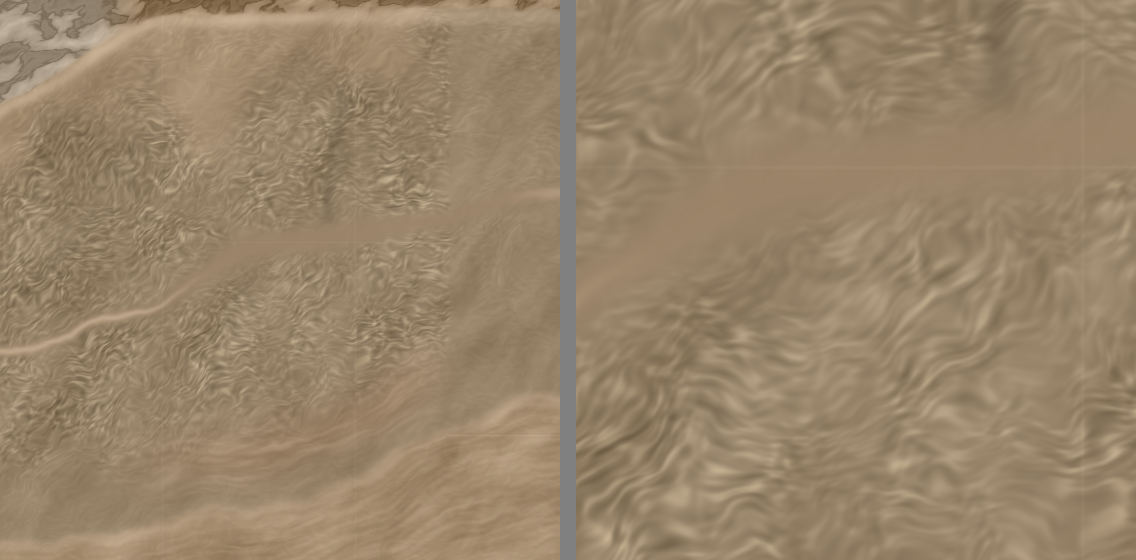
Left, the full canvas; right, a detail of the centre.
A three.js fragment shader for this texture:

```glsl
varying vec2 vUv;

#define OLIVE vec3(0.580, 0.505, 0.400)
#define TAN vec3(0.645, 0.545, 0.430)
#define RUST vec3(0.640, 0.525, 0.415)
#define PALE vec3(0.830, 0.735, 0.625)
#define SHADE vec3(0.440, 0.375, 0.300)
#define ROCK vec3(0.635, 0.580, 0.505)
#define GRAIN_SIZE vec2(52.0, 125.0)
#define GRAIN_CONTRAST 0.14
#define SEAM_X 0.803

vec2 gradientAt(vec2 cell) {
  float h = fract(sin(dot(cell, vec2(127.1, 311.7))) * 43758.55);
  return vec2(cos(6.2832 * h), sin(6.2832 * h));
}

// Gradient noise, roughly -1 to 1
float noise(vec2 p) {
  vec2 i = floor(p), f = fract(p);
  vec2 u = f * f * f * (f * (f * 6.0 - 15.0) + 10.0);
  vec2 e = vec2(1.0, 0.0);
  float a = dot(gradientAt(i), f);
  float b = dot(gradientAt(i + e.xy), f - e.xy);
  float c = dot(gradientAt(i + e.yx), f - e.yx);
  float d = dot(gradientAt(i + e.xx), f - e.xx);
  return 1.4 * mix(mix(a, b, u.x), mix(c, d, u.x), u.y);
}

float fbm(vec2 p) {
  float sum = 0.0, amp = 0.5;
  for (int k = 0; k < 4; k++) {
    sum += amp * noise(p);
    p = mat2(1.6, 1.2, -1.2, 1.6) * p + 7.3;
    amp *= 0.5;
  }
  return sum;
}

vec2 turn(vec2 p, float a) {
  return vec2(cos(a) * p.x + sin(a) * p.y, cos(a) * p.y - sin(a) * p.x);
}

float bell(float d, float width) { return exp(-d * d / (width * width)); }

// Heights of the three long landforms across the canvas
float crestLine(float x) {
  return 0.79 + 0.18 * smoothstep(-0.07, 0.32, x) + 0.012 * smoothstep(0.45, 0.65, x);
}
float valleyLine(float x) {
  return 0.37 + 0.07 * smoothstep(0.0, 0.25, x) + 0.12 * smoothstep(0.24, 0.46, x)
       + 0.10 * smoothstep(0.42, 1.1, x);
}
float footLine(float x) {
  return 0.03 + 0.06 * smoothstep(0.0, 0.45, x) + 0.20 * smoothstep(0.42, 1.0, x);
}

// Fine bright wrinkles elongated along the given direction
float wrinkles(vec2 p, float angle) {
  vec2 q = turn(p, angle) * GRAIN_SIZE;
  return 0.65 * noise(q) + 0.45 * noise(q * 1.7 + 31.0);
}

float gully(vec2 p, vec2 a, vec2 b, float width) {
  vec2 s = b - a;
  float t = clamp(dot(p - a, s) / dot(s, s), 0.0, 1.0);
  return bell(length(p - a - s * t), width);
}

void main() {
  vec2 p = vUv;
  vec2 warp = vec2(fbm(p * 7.0), fbm(p * 7.0 + 19.0));
  vec2 w = p + 0.035 * warp;
  float crest = p.y - crestLine(p.x) + 0.02 * warp.x;
  float valley = p.y - valleyLine(p.x) + 0.025 * warp.y;
  float foot = p.y - footLine(p.x) + 0.03 * warp.x;
  float soft = smoothstep(SEAM_X - 0.004, SEAM_X + 0.004, p.x);
  float broad = fbm(p * 4.0 + 3.0);

  // Olive slopes, tan shoulder under the crest, sandy foreground
  float shoulder = smoothstep(-0.24, -0.06, crest + 0.25 * broad)
                 * (1.0 - smoothstep(0.66, 0.86, p.x));
  float sand = 1.0 - smoothstep(-0.012, 0.012, foot);
  vec3 color = mix(OLIVE, TAN, max(0.75 * shoulder, 0.85 * sand));
  color += 0.07 * broad + 0.09 * fbm(turn(w, 0.9) * vec2(5.0, 17.0));

  // Wrinkled relief, steep in some patches and nearly level in others
  float steep = smoothstep(-0.12, 0.12, fbm(p * 5.0 + 41.0) + 0.35 * (0.45 - p.x));
  vec2 g = w + 0.008 * vec2(noise(p * 28.0), noise(p * 28.0 + 9.0));
  float grain = mix(wrinkles(g, 0.12), wrinkles(g, 0.8), steep);
  float floorWidth = mix(0.010, 0.030, smoothstep(0.2, 0.45, p.x));
  floorWidth *= 1.0 - 0.5 * smoothstep(0.6, 0.8, p.x);
  float valleyFloor = bell(valley, floorWidth);
  float relief = smoothstep(0.02, 0.22, foot) * (1.0 - 0.65 * shoulder);
  relief *= (1.0 - 0.9 * valleyFloor) * (1.0 - 0.72 * soft);
  relief *= 0.55 + 0.65 * smoothstep(-0.25, 0.25, fbm(p * 9.0 + 60.0));
  relief = max(relief, 0.16);
  color += GRAIN_CONTRAST * relief * (grain + 0.5 * max(grain, 0.0)) * vec3(1.0, 0.95, 0.85);

  // Dark gullies
  float cut = gully(w, vec2(0.615, 0.83), vec2(0.588, 0.62), 0.015);
  cut += 0.4 * gully(w, vec2(0.24, 0.74), vec2(0.07, 0.49), 0.026);
  cut += 0.35 * gully(w, vec2(0.46, 0.53), vec2(0.40, 0.40), 0.022);
  color = mix(color, SHADE, 0.5 * cut * (0.75 + 0.5 * warp.x));

  // Valley floor and the thin pale track along it
  color = mix(color, mix(OLIVE, RUST, 0.55), 0.8 * valleyFloor);
  float track = bell(valley, 0.006) * (1.0 - smoothstep(0.22, 0.40, p.x));
  track += 0.6 * bell(valley, 0.009) * smoothstep(0.88, 1.0, p.x);
  color = mix(color, PALE, 0.6 * track);

  // Rust streaks above the foot line, pale streaks below it
  vec2 flow = vec2(p.x * 6.0, foot * 42.0);
  float streak = fbm(flow) + 0.5 * noise(flow * vec2(2.5, 2.2));
  float rustBand = bell(foot - 0.10, 0.07) * smoothstep(0.1, 0.4, p.x)
                 * (1.0 - smoothstep(0.72, 0.86, p.x));
  color = mix(color, RUST, 0.55 * rustBand);
  color = mix(color, PALE, 0.5 * max(streak, 0.0) * max(rustBand, 0.8 * sand));
  color -= 0.07 * max(-streak, 0.0) * max(rustBand, sand);
  color = mix(color, PALE, 0.38 * bell(foot + 0.008, 0.014) * (0.8 + warp.y));

  // Ground beyond the crest: grey cracked rock, then brown shadow
  float beyond = smoothstep(-0.003, 0.006, crest);
  float crack = fbm(turn(w, 0.5) * vec2(12.0, 30.0));
  vec3 far = mix(ROCK, TAN - 0.06, smoothstep(0.16, 0.26, p.x));
  far += 0.32 * crack - 0.12 * bell(crack + 0.08, 0.06);
  color = mix(color, far, beyond);
  float rim = bell(crest + 0.010, 0.015) * (1.0 - 0.55 * smoothstep(0.75, 0.9, p.x));
  color = mix(color, PALE, 0.7 * rim * (0.85 + 0.8 * warp.y));

  // Faint joins between survey tiles
  float joins = bell(p.x - 0.290, 0.001) + bell(p.x - 0.635, 0.001);
  joins += bell(p.y - 0.567, 0.001) * (1.0 - soft) + 2.5 * bell(p.y - 0.222, 0.001) * soft;
  color += 0.018 * joins;

  gl_FragColor = vec4(clamp(color, 0.0, 1.0), 1.0);
}
```
